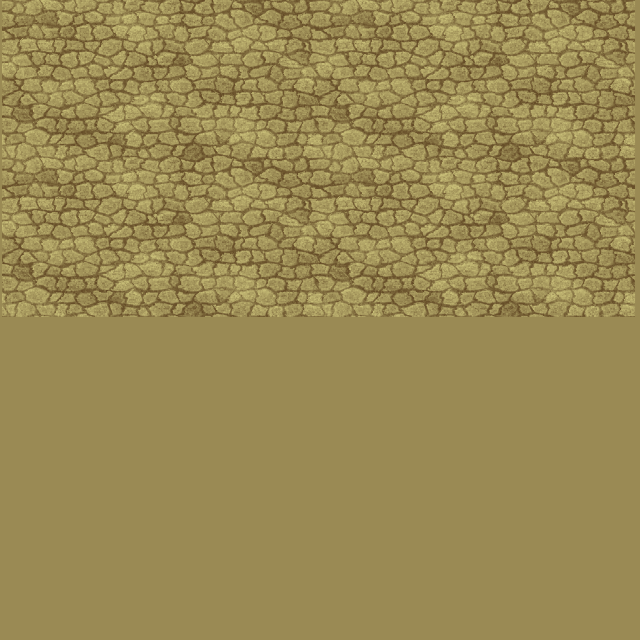
This texture is drawn by a WebGL 2 fragment shader. Its source:

```glsl
#version 300 es
precision highp float;

#define WALL_CORNER vec2(0.003, 0.505)
#define TILE_SIZE vec2(0.4947, 0.2475)
#define TILES vec2(2.0, 2.0)
#define STONES vec2(19.0, 12.0)
#define CHIPS vec2(56.0, 34.0)
#define GRAINS vec2(176.0, 88.0)
#define JITTER vec2(0.66, 0.36)
#define SIZE_SPREAD 0.46
#define SQUARENESS 1.35
#define JOINT_WIDTH 0.095
#define GRAIN_DEPTH 0.40
#define STONE_TONE 0.61

uniform vec2 u_resolution;
out vec4 outColor;

const float TAU = 6.28319;
const float CORNER = 36.0;
const vec3 MORTAR = vec3(0.38, 0.28, 0.14);
const vec3 GROUND = vec3(0.605, 0.543, 0.33);
const vec3 PALE = vec3(0.78, 0.74, 0.465);

vec3 hash3(vec2 p) {
    vec3 q = fract(vec3(p.xyx) * vec3(0.1031, 0.1030, 0.0973));
    q += dot(q, q.yxz + 33.33);
    return fract((q.xxy + q.yzz) * q.zyx);
}

// xy = stretched offset from p to the site of a cell, z = its size weight;
// alternate rows shift by half a cell
vec3 siteOf(vec2 cell, vec2 p, vec2 count) {
    vec3 h = hash3(mod(cell, count) + count) - 0.5;
    vec2 shift = vec2(0.5 * mod(cell.y, 2.0), 0.0);
    vec2 offset = cell + 0.5 + shift + JITTER * h.xy - p;
    return vec3(offset * vec2(1.0, SQUARENESS), SIZE_SPREAD * h.z);
}

// Tileable squarish cells of mixed size:
// x = border distance in cell widths, yz = offset to site, w = cell id
vec4 cellular(vec2 tile, vec2 count) {
    vec2 p = tile * count;
    vec2 base = floor(p), nearCell = base;
    vec3 nearSite = vec3(0.0);
    float nearPower = 99.0;
    for (int j = -2; j <= 2; j++)
    for (int i = -2; i <= 2; i++) {
        vec2 cell = base + vec2(i, j);
        vec3 site = siteOf(cell, p, count);
        float power = dot(site.xy, site.xy) - site.z;
        if (power < nearPower) {
            nearPower = power;
            nearSite = site;
            nearCell = cell;
        }
    }
    vec2 unstretch = vec2(1.0, SQUARENESS * 2.0 * count.y / count.x);
    float crowd = 0.0;
    for (int j = -2; j <= 2; j++)
    for (int i = -2; i <= 2; i++) {
        if (i == 0 && j == 0) continue;
        vec3 site = siteOf(nearCell + vec2(i, j), p, count);
        float power = dot(site.xy, site.xy) - site.z;
        float gap = max(length((site.xy - nearSite.xy) * unstretch), 0.1);
        crowd += exp(-CORNER * 0.5 * (power - nearPower) / gap);
    }
    float id = hash3(mod(nearCell, count) + 7.0).z;
    return vec4(-log(crowd) / CORNER, nearSite.xy, id);
}

// Layered sines that close on the tile edges
float stains(vec2 t) {
    vec2 a = TAU * t;
    return 0.40 * sin(a.x + 2.0 * a.y + 0.8)
         + 0.35 * sin(3.0 * a.x - a.y + 1.7 * sin(a.y))
         + 0.35 * sin(5.0 * a.x + 3.0 * a.y + 2.0 * sin(2.0 * a.x));
}

vec2 wobble(vec2 t) {
    vec2 a = TAU * t;
    return vec2(sin(17.0 * a.y + 3.0 * sin(9.0 * a.x)),
                sin(7.0 * a.x + 2.0 * sin(3.0 * a.y))) * vec2(0.003, 0.010);
}

vec3 toneColor(float tone) {
    vec3 low = mix(MORTAR, GROUND, clamp(tone * 2.0, 0.0, 1.0));
    return mix(low, PALE, clamp(tone * 2.0 - 1.0, 0.0, 1.0));
}

vec3 stoneWall(vec2 tile, float pixel) {
    vec4 grain = cellular(tile, GRAINS);
    vec4 chip = cellular(tile + wobble(tile.yx), CHIPS);
    vec2 rough = vec2(0.003, 0.006) * (vec2(grain.w, chip.w) - 0.5);
    vec4 stone = cellular(tile + wobble(tile) + rough, STONES);
    float stain = stains(tile);

    // Stone faces: own tone, light from the upper left, rough surface
    float tone = STONE_TONE + 0.18 * (stone.w - 0.5) + 0.12 * stain;
    tone += 0.16 * dot(stone.yz, vec2(0.4, -0.8));
    tone += GRAIN_DEPTH * (grain.w - 0.5) * smoothstep(-0.1, 0.3, grain.x);
    tone += 0.12 * (chip.w - 0.5);

    // Worn rims catch light; a few stones sit deeper
    tone += 0.10 * smoothstep(0.06, 0.14, stone.x) * (1.0 - smoothstep(0.14, 0.30, stone.x));
    tone -= 0.14 * (1.0 - smoothstep(0.03, 0.09, stone.w));

    // Hairline cracks on some stones
    float crack = 1.0 - smoothstep(0.0, 0.10, chip.x);
    tone -= 0.15 * crack * smoothstep(0.5, 0.9, stone.w);

    // Uneven joints, worn faint in places
    float blur = 0.5 * pixel * STONES.x / TILE_SIZE.x;
    float width = JOINT_WIDTH * (0.4 + 1.1 * chip.w);
    float joint = 1.0 - smoothstep(0.2 * width, width + blur, stone.x);
    float wear = clamp(0.85 - 0.35 * stain, 0.15, 1.0);
    float depth = 0.03 + 0.20 * grain.w;
    return toneColor(mix(tone, depth, joint * wear));
}

void main() {
    vec2 uv = gl_FragCoord.xy / u_resolution;
    float pixel = 1.0 / min(u_resolution.x, u_resolution.y);
    vec2 wall = (uv - WALL_CORNER) / TILE_SIZE;
    vec3 stones = stoneWall(fract(wall), pixel);

    // Plain ground around the wall
    vec2 inset = min(wall, TILES - wall) * TILE_SIZE;
    float inside = smoothstep(-0.5 * pixel, 0.5 * pixel, min(inset.x, inset.y));
    outColor = vec4(mix(GROUND, stones, inside), 1.0);
}
```
